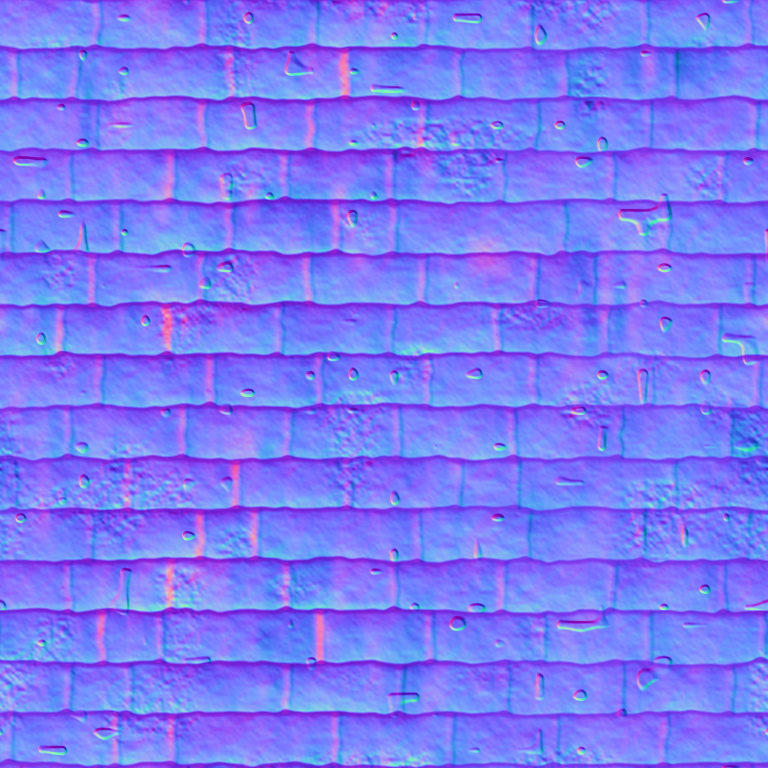
This texture map is drawn by a WebGL 2 fragment shader. Its source:

```glsl
#version 300 es
precision highp float;
// Tangent-space normal map of a worn brick wall: staggered rows of bricks
// that lean outward at the foot. Slopes from row profiles, joint grooves and
// tiling noise are summed, then packed as a unit normal into RGB.

uniform vec2 u_resolution;
out vec4 fragColor;

const float ROWS = 15.0;
const float COLS = 7.0;
const float ROW_SHIFT = 0.05;       // height of the lowest bed joint, in rows
const float JOINT_JITTER = 0.07;    // in brick widths
const float SHORT_BRICK_ODDS = 0.07;
const float JOINT_SLOPE = 0.85;
const float BED_SLOPE = -0.76;
const float GRAIN_SLOPE = 0.0021;
const float TAU = 6.2831853;

// Stagger of each row in brick widths, bottom to top
const float STAGGER[15] = float[15](0.07, 0.64, 0.91, 0.59, 0.82, 0.14, 0.64,
    0.89, 0.55, 0.84, 0.09, 0.59, 0.87, 0.14, 0.84);

float hash(vec2 p) {
    vec3 q = fract(vec3(p.xyx) * vec3(0.1031, 0.1030, 0.0973));
    q += dot(q, q.yzx + 33.33);
    return fract((q.x + q.y) * q.z);
}

// Value noise over the canvas that wraps after "cells" lattice steps
float noise(vec2 uv, vec2 cells, float seed) {
    vec2 p = uv * cells;
    vec2 i = floor(p);
    vec2 f = p - i;
    f = f * f * (3.0 - 2.0 * f);
    vec2 a = mod(i, cells) + seed;
    vec2 b = mod(i + 1.0, cells) + seed;
    return mix(mix(hash(a), hash(vec2(b.x, a.y)), f.x),
               mix(hash(vec2(a.x, b.y)), hash(b), f.x), f.y);
}

// Fine surface height: grain, scuffed patches and a few chips
float surfaceHeight(vec2 uv) {
    float scuff = smoothstep(0.6, 0.85, noise(uv, vec2(13.0, 17.0), 11.0));
    float h = 1.1 * noise(uv, vec2(48.0, 56.0), 23.0);
    h += (0.45 + 0.9 * scuff) * noise(uv, vec2(110.0, 130.0), 37.0);
    h += (0.2 + 0.5 * scuff) * noise(uv, vec2(230.0), 51.0);
    float chip = noise(uv, vec2(37.0, 43.0), 67.0);
    return h - 1.5 * smoothstep(0.88, 0.95, chip);
}

vec2 surfaceSlope(vec2 uv) {
    const float e = 0.0015;
    float dx = surfaceHeight(uv + vec2(e, 0.0)) - surfaceHeight(uv - vec2(e, 0.0));
    float dy = surfaceHeight(uv + vec2(0.0, e)) - surfaceHeight(uv - vec2(0.0, e));
    return -vec2(dx, dy) * GRAIN_SLOPE / (2.0 * e * 0.01 * 1.0) * 0.01;
}

float bell(float x, float width) {
    return exp(-x * x / (width * width));
}

void main() {
    vec2 uv = gl_FragCoord.xy / u_resolution;

    // Relief is deepest left of centre and shallow toward the right
    float relief = 0.83 + 0.27 * cos(TAU * (uv.x - 0.33));
    relief += 0.4 * (noise(uv, vec2(6.0, 9.0), 5.0) - 0.5);

    // Rows with slightly wavy bed joints
    float wave = 0.09 * (noise(uv, vec2(21.0, 15.0), 83.0) - 0.5)
               + 0.05 * (noise(uv, vec2(70.0, 30.0), 91.0) - 0.5);
    float y = uv.y * ROWS - ROW_SHIFT + wave;
    float row = mod(floor(y), ROWS);
    float v = fract(y);

    // Upright joints: a wide wall facing right, then a thin one facing left
    float sway = 0.035 * (noise(uv, vec2(30.0, 60.0), 101.0) - 0.5);
    float x = uv.x * COLS - STAGGER[int(row)] + sway;
    float jointSlope = 0.0;
    float jointCover = 0.0;
    float brickId = 0.0;
    for (float j = -2.0; j <= 2.0; j++) {
        float cell = floor(x) + j;
        float id = mod(cell, COLS);
        vec2 key = vec2(id * 3.0 + 7.0, row * 5.0 + 3.0);
        float shift = (hash(key) - 0.5) * JOINT_JITTER;
        shift -= 0.48 * step(1.0 - SHORT_BRICK_ODDS, hash(key + 40.0));
        float s = x - cell - shift;
        float depth = clamp((relief * 1.35 - 0.6) * (0.5 + 0.8 * hash(key + 80.0)), 0.12, 1.0);
        float wall = bell(s + 0.01, 0.018 + 0.026 * depth);
        jointSlope += JOINT_SLOPE * depth * wall;
        jointSlope -= (0.5 - 0.2 * depth) * bell(s - 0.045, 0.02);
        jointSlope -= 0.12 * bell(s + 0.12, 0.07) + 0.08 * bell(s - 0.13, 0.08);
        jointCover = max(jointCover, bell(s, 0.055));
        if (s >= 0.0) brickId = id;
    }

    // Brick face: tips down at the head, up at the foot, with worn corners
    float inset = 0.05 * jointCover;
    float fromTop = max(1.0 - v - inset, 0.0);
    float fromFoot = max(v - inset, 0.0);
    float face = 0.03 + 0.5 * (fromTop - 0.5)
               - 0.45 * exp(-fromTop / 0.12) + 0.42 * exp(-fromFoot / 0.08);
    vec2 brickKey = vec2(brickId * 7.0 + 2.0, row * 3.0 + 9.0);
    vec2 tilt = vec2(hash(brickKey), hash(brickKey + 60.0)) - 0.5;
    vec2 slope = vec2(0.0, relief * face * (1.0 - 0.45 * jointCover)) + 0.13 * tilt;

    // Upright weather streaks, broad undulation and grain
    float streakArea = smoothstep(0.4, 0.8, noise(uv, vec2(9.0, 15.0), 131.0));
    slope.x += 0.75 * streakArea * (noise(uv, vec2(52.0, 12.0), 149.0) - 0.48);
    slope.x += 0.16 * (noise(uv, vec2(24.0, 18.0), 163.0) - 0.55);
    slope.y += 0.26 * (noise(uv, vec2(17.0, 24.0), 179.0) - 0.5);
    slope += surfaceSlope(uv);
    slope.x += jointSlope;

    // Dark bed joint between rows
    float bed = smoothstep(0.0, 0.06, fromFoot) * smoothstep(0.0, 0.09, fromTop);
    float bedSlope = BED_SLOPE * clamp(0.35 + 0.65 * relief, 0.5, 1.0);
    slope = mix(vec2(slope.x * 0.5 - 0.06, bedSlope), slope, bed);

    // Pack the unit normal
    slope *= min(1.0, 0.93 / max(length(slope), 0.001));
    vec3 normal = vec3(slope, sqrt(1.0 - dot(slope, slope)));
    fragColor = vec4(0.5 + 0.5 * normal, 1.0);
}
```
